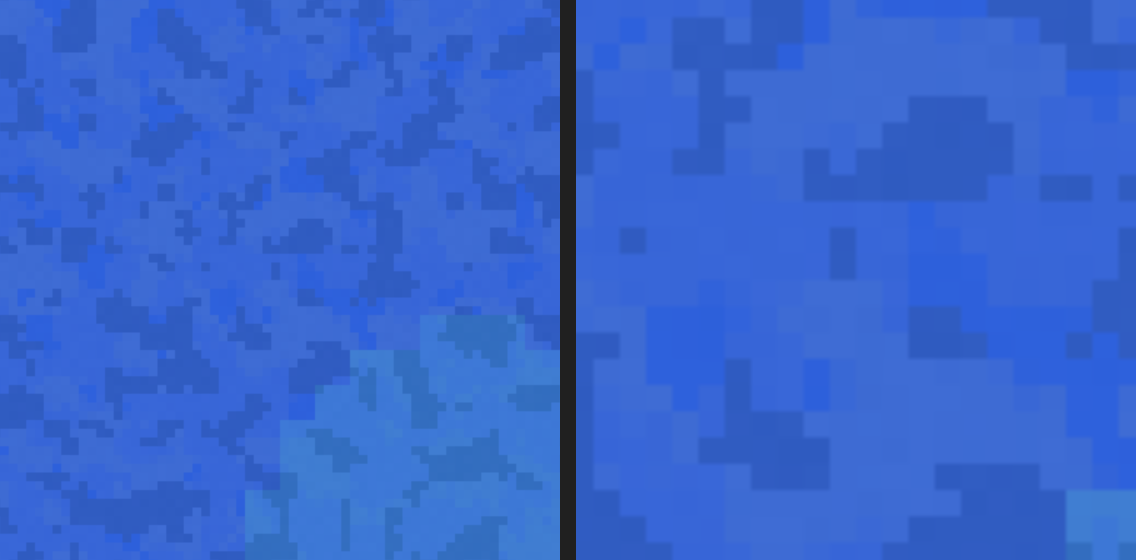
Left: the whole. Right: its middle third, enlarged.
Reproduce this pattern procedurally as a WebGL 1 fragment shader.

```glsl
precision highp float;
// Blocky blue camouflage of square cells with a stepped teal mound at the lower right.

uniform vec2 u_resolution;

const float CELLS = 64.0;          // cells across the canvas
const float CELLS_PER_BLOCK = 4.0; // cells per step of the mound outline
const float EDGE_SOFTNESS = 0.12;  // half width of a cell edge, in cells

const vec3 BLUE = vec3(0.22, 0.40, 0.845);
const vec3 BLUE_PALE = vec3(0.243, 0.42, 0.828);
const vec3 BLUE_DARK = vec3(0.188, 0.36, 0.757);
const vec3 BLUE_VIVID = vec3(0.18, 0.378, 0.86);
const vec3 TEAL = vec3(0.24, 0.47, 0.84);
const vec3 TEAL_PALE = vec3(0.25, 0.49, 0.82);
const vec3 TEAL_DARK = vec3(0.20, 0.43, 0.75);

float hash(vec2 p) {
  vec3 q = fract(p.xyx * vec3(0.1031, 0.1030, 0.0973));
  q += dot(q, q.yzx + 33.33);
  return fract((q.x + q.y) * q.z);
}

// Dot product of a random unit gradient at a lattice point with the offset from it
float gradientDot(vec2 lattice, vec2 offset) {
  float angle = 6.28318 * hash(lattice);
  return dot(vec2(cos(angle), sin(angle)), offset);
}

float gradientNoise(vec2 p) {
  vec2 i = floor(p);
  vec2 f = fract(p);
  vec2 u = f * f * f * (f * (f * 6.0 - 15.0) + 10.0);
  vec2 e = vec2(1.0, 0.0);
  float bottom = mix(gradientDot(i, f), gradientDot(i + e.xy, f - e.xy), u.x);
  float top = mix(gradientDot(i + e.yx, f - e.yx), gradientDot(i + e.xx, f - e.xx), u.x);
  return mix(bottom, top, u.y);
}

// Broad patches with a finer octave that frays their outline
float raggedNoise(vec2 p, vec2 period, float roughness) {
  return gradientNoise(p / period)
       + roughness * gradientNoise(p * 2.3 / period + 41.7);
}

// 1 inside the stepped mound, 0 outside
float moundMask(vec2 cell) {
  vec2 block = floor(cell / CELLS_PER_BLOCK) + 0.5;
  float wobble = 0.6 * gradientNoise(block * 0.37 + 17.3);
  return step(length(block - vec2(13.5, 0.0)), 6.6 + wobble);
}

// Flat colour of one cell
vec3 cellColor(vec2 cell) {
  vec2 center = cell + 0.5;
  float mound = moundMask(cell);
  float grain = hash(cell + 211.0) - 0.5;

  // Faint mottling of the ground
  float mottle = raggedNoise(center + 307.0, vec2(7.3), 0.5) + 0.12 * grain;
  float pale = smoothstep(0.0, 0.14, mottle - 0.05 * mound);
  vec3 color = mix(mix(BLUE, BLUE_PALE, pale), mix(TEAL, TEAL_PALE, pale), mound);

  // Saturated patches, only on the blue ground
  float vivid = raggedNoise(center + 523.0, vec2(6.1, 6.7), 0.4);
  color = mix(color, BLUE_VIVID, smoothstep(0.26, 0.31, vivid) * (1.0 - mound));

  // Dark patches over both grounds
  float dark = raggedNoise(center + 101.0, vec2(5.9, 5.2), 0.45);
  color = mix(color, mix(BLUE_DARK, TEAL_DARK, mound), step(0.148, dark));

  return color + 0.007 * grain;
}

// Blend the four nearest cells across a narrow seam
vec3 softCells(vec2 p, float softness) {
  vec2 corner = floor(p - 0.5);
  vec2 blend = smoothstep(0.5 - softness, 0.5 + softness, fract(p - 0.5));
  vec3 sum = vec3(0.0);
  for (int y = 0; y < 2; y++) {
    for (int x = 0; x < 2; x++) {
      vec2 offset = vec2(float(x), float(y));
      vec2 weight = mix(1.0 - blend, blend, offset);
      sum += weight.x * weight.y * cellColor(corner + offset);
    }
  }
  return sum;
}

void main() {
  vec2 p = gl_FragCoord.xy / u_resolution * CELLS;
  gl_FragColor = vec4(softCells(p, EDGE_SOFTNESS), 1.0);
}
```
